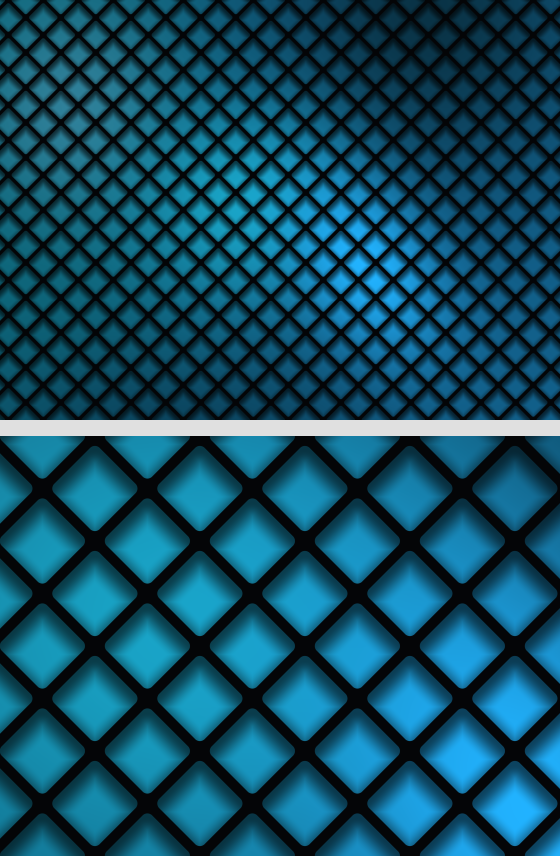
Top: the whole. Bottom: its middle third, enlarged.
A Shadertoy shader for this pattern:

```glsl
// A black diagonal lattice over blue light: 16 diamonds across, 12 down.
// Rounded-box distances in rotated coordinates cut the openings and cast a
// soft shadow from the bars; layered Gaussian glows colour the backdrop.

float roundedBox(vec2 p, float halfSize, float radius) {
    vec2 q = abs(p) - halfSize + radius;
    return min(max(q.x, q.y), 0.0) + length(max(q, 0.0)) - radius;
}

float glow(vec2 p, vec2 centre, vec2 size) {
    vec2 d = (p - centre) / size;
    return exp(-dot(d, d));
}

vec3 backdrop(vec2 p) {
    // Teal on the left, deeper blue on the right
    vec3 light = mix(vec3(0.05, 0.40, 0.48), vec3(0.07, 0.38, 0.55), smoothstep(0.1, 0.9, p.x));

    // Dim regions along the bottom and at the upper right
    light = mix(light, vec3(0.04, 0.24, 0.34), 0.85 * glow(p, vec2(0.42, -0.05), vec2(0.55, 0.24)));
    light = mix(light, vec3(0.035, 0.19, 0.26), 0.95 * glow(p, vec2(1.02, 0.98), vec2(0.40, 0.42)));

    // Pale haze, cyan middle and bright blue spot
    light = mix(light, vec3(0.20, 0.51, 0.61), 0.9 * glow(p, vec2(0.17, 0.75), vec2(0.22, 0.24)));
    light = mix(light, vec3(0.10, 0.67, 0.80), 0.9 * glow(p, vec2(0.58, 0.52), vec2(0.24, 0.22)));
    vec2 tilted = vec2(p.x, p.y + 0.5 * (p.x - 0.87));
    return mix(light, vec3(0.13, 0.70, 1.0), glow(tilted, vec2(0.87, 0.37), vec2(0.18, 0.19)));
}

void mainImage(out vec4 fragColor, in vec2 fragCoord) {
    vec2 p = fragCoord / iResolution.y;

    // Bars lie on whole values of the two diagonal coordinates
    vec2 grid = p * 12.0 - vec2(0.237, 0.0);
    vec2 cell = fract(vec2(grid.x + grid.y, grid.x - grid.y)) - 0.5;

    // Opening with small rounded corners
    float edge = 11.0 / iResolution.y;
    float opening = 1.0 - smoothstep(-edge, edge, roundedBox(cell, 0.432, 0.09));

    // Shadow of the bars, shifted downward
    float shadow = smoothstep(-0.27, 0.07, roundedBox(cell + vec2(0.08, -0.08), 0.432, 0.12));

    vec3 tile = backdrop(p) * mix(1.0, 0.38, shadow);
    fragColor = vec4(mix(vec3(0.015, 0.02, 0.027), tile, opening), 1.0);
}
```
